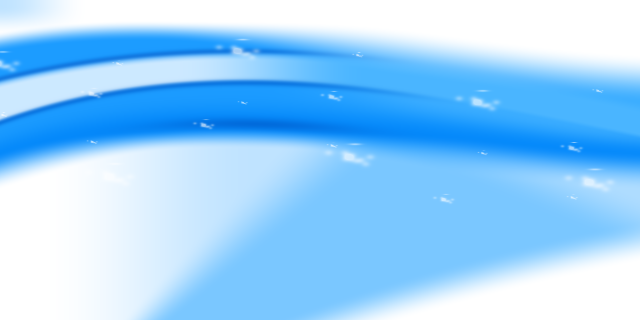
A Shadertoy shader for this background:

```glsl
// Sweeping blue ribbons with soft light and drifting frosty sparkles on white.

const vec3 WHITE = vec3(1.0);
const vec3 PALE  = vec3(0.75, 0.89, 1.0);
const vec3 LIGHT = vec3(0.48, 0.78, 1.0);
const vec3 SKY   = vec3(0.29, 0.71, 1.0);
const vec3 AZURE = vec3(0.11, 0.61, 1.0);
const vec3 DEEP  = vec3(0.01, 0.53, 0.98);
const vec3 SHADE = vec3(0.0, 0.38, 0.82);

// Arc heights at four evenly spaced stations from left to right
const vec4 TOP_EDGE    = vec4(0.870, 0.898, 0.826, 0.755);
const vec4 UPPER_LINE  = vec4(0.753, 0.839, 0.799, 0.674);
const vec4 LOWER_LINE  = vec4(0.617, 0.740, 0.695, 0.570);
const vec4 BOTTOM_EDGE = vec4(0.466, 0.568, 0.526, 0.466);
const vec4 FLOOR_EDGE  = vec4(-0.458, -0.146, 0.081, 0.240);

// Sparkle rows: first x, height above the lower line, slope, half width
const int ROWS = 7;
const vec4 ROW[ROWS] = vec4[ROWS](
    vec4(0.00,  0.185, -0.115, 0.085),
    vec4(0.29,  0.010, -0.057, 0.042),
    vec4(0.37,  0.090,  0.020, 0.021),
    vec4(0.01,  0.020, -0.110, 0.019),
    vec4(0.35, -0.260,  0.060, 0.095),
    vec4(0.29, -0.140, -0.060, 0.021),
    vec4(-0.11, 0.050, -0.240, 0.040));
const float ROW_STEP = 0.75;
const int BLOBS = 11;
const float SPARKLE_GAIN = 0.62;

float hash(float n) {
    n = fract(n * 0.1031);
    n *= n + 33.33;
    return fract(n * (n + n));
}

float bell(float d, float width) {
    d /= width;
    return exp(-d * d);
}

// Cubic through four heights, with x running from 0 to 2
float arc(float x, vec4 h) {
    float t = 1.5 * x, a = t - 1.0, b = t - 2.0, c = t - 3.0;
    return dot(h, vec4(-a * b * c / 6.0, t * b * c / 2.0, -t * a * c / 2.0, t * a * b / 6.0));
}

vec3 backdrop(vec2 p) {
    // Pale haze on the left, then a diagonal light blue field
    vec3 col = mix(WHITE, PALE, smoothstep(0.12, 0.8, p.x));
    float width = 0.1 + 0.22 * p.y;
    col = mix(col, LIGHT, smoothstep(-width, 0.6 * width, p.x - 0.48 - 1.12 * p.y));

    // Lighter veil on the right and white floor below
    float veil = p.y - 0.492 + 0.41 * (p.x - 1.458);
    col = mix(col, PALE, 0.75 * smoothstep(-0.06, 0.12, veil));
    return mix(WHITE, col, smoothstep(-0.06, 0.07, p.y - arc(p.x, FLOOR_EDGE)));
}

vec3 ribbon(vec2 p, float bottom) {
    float upper = p.y - arc(p.x, UPPER_LINE);
    float lower = p.y - arc(p.x, LOWER_LINE);
    float right = smoothstep(0.8, 1.4, p.x);

    // Body, shaded deeper along its underside
    vec3 col = mix(AZURE, SKY, 0.7 * right * smoothstep(-0.1, 0.0, lower));
    col = mix(col, DEEP, 0.9 * bell(bottom - 0.05, 0.05));

    // Bright strip between the two lines
    float strip = smoothstep(0.01, -0.03, upper) * smoothstep(-0.004, 0.014, lower);
    vec3 stripColor = mix(mix(PALE, WHITE, 0.2), SKY, smoothstep(0.55, 1.15, p.x));
    col = mix(col, stripColor, strip);

    // Dark creases and the long shadow
    float crease = bell(upper, 0.009) * (1.0 - smoothstep(0.7, 1.35, p.x));
    crease = max(crease, bell(lower, 0.010) * (1.0 - smoothstep(0.8, 1.5, p.x)));
    col = mix(col, SHADE, 0.65 * crease);
    float shadow = bell(bottom - 0.045, 0.018) * bell(p.x - 0.8, 0.3);
    return mix(col, SHADE, 0.75 * shadow);
}

// A flat cluster of blurred specks with a thin dash above
float sparkle(vec2 q) {
    if (dot(q, q) > 2.5) return 0.0;
    float glow = 0.8 * bell(length((q - vec2(0.1, 0.42)) * vec2(1.0, 6.0)), 0.2);
    for (int i = 0; i < BLOBS; i++) {
        float k = float(i) + 1.0;
        vec2 offset = vec2(hash(k * 7.3), hash(k * 13.7 + 4.0)) * 2.0 - 1.0;
        offset *= vec2(0.85, 0.3) * (k / float(BLOBS));
        glow += 0.55 * bell(length((q - offset) * vec2(1.0, 1.5)), 0.14);
    }
    return min(glow, 1.0);
}

void mainImage(out vec4 fragColor, in vec2 fragCoord) {
    vec2 p = fragCoord / iResolution.xy * vec2(2.0, 1.0);
    float top = arc(p.x, TOP_EDGE) - p.y;
    float bottom = p.y - arc(p.x, BOTTOM_EDGE);

    // Ribbon between the lower field and the white sky with its corner tint
    float bottomSoft = mix(0.032, 0.06, smoothstep(0.2, 0.75, abs(p.x - 0.75)));
    float topSoft = mix(0.032, 0.075, smoothstep(0.5, 1.3, p.x));
    vec3 col = mix(backdrop(p), ribbon(p, bottom), smoothstep(-bottomSoft, bottomSoft, bottom));
    float corner = smoothstep(0.28, 0.0, p.x) * smoothstep(0.89, 0.98, p.y);
    col = mix(mix(WHITE, PALE, corner), col, smoothstep(-topSoft, topSoft, top));

    // Sparkles following the sweep
    for (int r = 0; r < ROWS; r++) {
        for (int i = 0; i < 3; i++) {
            float x = ROW[r].x + ROW_STEP * float(i);
            float y = arc(x, LOWER_LINE) + ROW[r].y + ROW[r].z * (x - ROW[r].x);
            col = mix(col, WHITE, SPARKLE_GAIN * sparkle((p - vec2(x, y)) / ROW[r].w));
        }
    }
    fragColor = vec4(col, 1.0);
}
```
